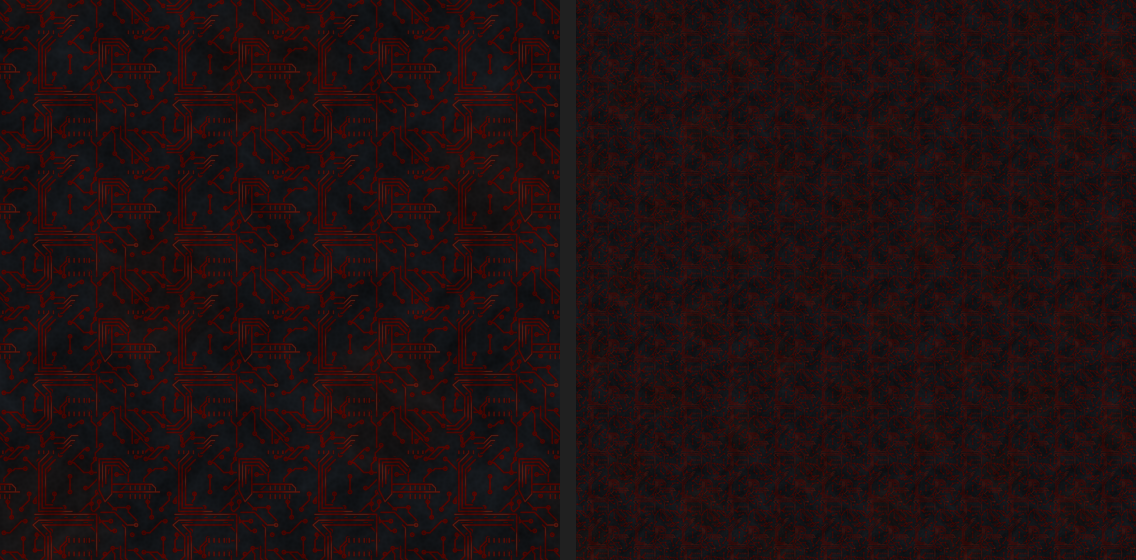
Left, the tile; right, the same tile 3 across and 3 down.
This pattern is drawn by a WebGL 2 fragment shader. Its source:

```glsl
#version 300 es
precision highp float;
// Worn dark circuit board: a tile of red copper traces repeated 4 by 4 over mottled slate.

uniform vec2 u_resolution;
out vec4 fragColor;

const float TAU = 6.2831853;
const float REPEATS = 4.0;
const float TILE = 72.0;       // routing grid units per tile
const float CELL = 8.0;        // spacing of the scattered pads
const float HALF_WIDTH = 0.4;  // half the trace width
const vec3 SLATE = vec3(0.072, 0.084, 0.098);
const vec3 RUST = vec3(0.11, 0.075, 0.06);
const vec3 COPPER_RED = vec3(0.34, 0.018, 0.0);
const vec3 SHEEN = vec3(0.34, 0.18, 0.12);

vec2 hash2(vec2 p) {
    return fract(sin(vec2(dot(p, vec2(127.1, 311.7)), dot(p, vec2(269.5, 183.3)))) * 4375.85);
}

// Cellular noise that wraps after n cells
float cellular(vec2 uv, float n) {
    vec2 p = uv * n, id = floor(p);
    float d = 2.0;
    for (int j = -1; j <= 1; j++)
    for (int i = -1; i <= 1; i++) {
        vec2 c = id + vec2(i, j);
        vec2 r = c + hash2(mod(c, n) + n) - p;
        d = min(d, dot(r, r));
    }
    return sqrt(d);
}

float segment(vec2 p, vec2 a, vec2 b) {
    vec2 ab = b - a, ap = p - a;
    return length(ap - ab * clamp(dot(ap, ab) / max(dot(ab, ab), 1e-4), 0.0, 1.0));
}

// Nearest tiled copy of p around a centre
vec2 wrapNear(vec2 p, vec2 centre) {
    return mod(p - centre + 0.5 * TILE, TILE) - 0.5 * TILE + centre;
}

float link(vec2 p, vec2 a, vec2 b, vec2 c, vec2 d) {
    p = wrapNear(p, 0.5 * (min(min(a, b), min(c, d)) + max(max(a, b), max(c, d))));
    return min(segment(p, a, b), min(segment(p, b, c), segment(p, c, d)));
}

// Straight run with one diagonal step; k places the step
float jog(vec2 p, vec2 a, vec2 b, float k) {
    vec2 d = b - a;
    vec2 diagonal = sign(d) * min(abs(d.x), abs(d.y));
    vec2 c = a + (d - diagonal) * k;
    return link(p, a, c, c + diagonal, b);
}

float pad(vec2 p, vec2 c) {
    return abs(length(wrapNear(p, c) - c) - 0.85);
}

// Row of upright chip pins
float pins(vec2 p, vec2 a, float gap, float count, float len) {
    vec2 q = wrapNear(p, a + vec2(0.5 * gap * count, 0.0)) - a;
    q.x -= gap * clamp(round(q.x / gap), 0.0, count - 1.0);
    return segment(q, vec2(0), vec2(0, len));
}

float chips(vec2 p) {
    float d = 99.0;
    for (int row = 0; row < 2; row++) {
        float y = float(row);
        d = min(d, pins(p, vec2(43, 10.0 + 4.5 * y), 2.5, 5.0, 1.8));
        d = min(d, pins(p, vec2(83.5, 37.0 + 7.0 * y), 2.6, 5.0, 1.8));
        d = min(d, pins(p, vec2(42.0 + 26.0 * y, 64), 2.5, 4.0, 1.2));
    }
    return d;
}

// Long traces and nested buses
float trunk(vec2 p) {
    float d = 99.0;
    for (int i = 0; i < 3; i++) {
        float f = 1.7 * float(i);
        d = min(d, link(p, vec2(62, 51.0 + f), vec2(66.0 + f, 51.0 + f), vec2(71.0 + f, 46.0 + f), vec2(71.0 + f, 36)));
        d = min(d, link(p, vec2(85.0 - 3.0 * f, 23.0 - f), vec2(68.0 + f, 23.0 - f), vec2(68.0 + f, f - 2.0), vec2(73.0 + f, f - 7.0)));
        d = min(d, link(p, vec2(27.0 + f, 84.0 - f), vec2(27.0 + f, 68.0 + f), vec2(38.0 - 0.4 * f, 68.0 + f), vec2(42.0 - 0.4 * f, 72.0 + f)));
        d = min(d, jog(p, vec2(88.0 - f, 56.0 + 1.5 * f), vec2(76.0 + f, 60.0 + 1.5 * f), 0.4));
    }
    d = min(d, link(p, vec2(66, 24.5), vec2(80, 24.5), vec2(97.7, 24.5), vec2(97.7, 46)));
    d = min(d, link(p, vec2(96, 27.5), vec2(68, 27.5), vec2(65, 30), vec2(71, 36)));
    d = min(d, link(p, vec2(95, 30), vec2(70, 30), vec2(74, 34), vec2(74, 36)));
    d = min(d, link(p, vec2(27, 12), vec2(30, 18), vec2(33.5, 14), vec2(33.5, 0)));
    d = min(d, link(p, vec2(39, 30), vec2(40.5, 31.5), vec2(40.5, 47), vec2(51.5, 58)));
    d = min(d, link(p, vec2(38, 41), vec2(38, 47), vec2(44, 53), vec2(44, 60)));
    d = min(d, link(p, vec2(34, 9), vec2(54, 9), vec2(56, 11), vec2(56, 13)));
    d = min(d, jog(p, vec2(34, 13), vec2(58, 13), 0.5));
    d = min(d, jog(p, vec2(28, 23.5), vec2(46, 30), 0.6));
    d = min(d, jog(p, vec2(23, 46), vec2(25.7, 62), 0.2));
    return min(d, min(pad(p, vec2(51.5, 58)), pad(p, vec2(46, 30))));
}

vec2 node(vec2 id) {
    return (id + 0.5) * CELL + round((hash2(mod(id, TILE / CELL)) - 0.5) * 6.0);
}

// Scattered pads, each joined to a neighbouring one
float branches(vec2 p) {
    float d = 99.0;
    for (int j = -1; j <= 1; j++)
    for (int i = -1; i <= 1; i++) {
        vec2 id = floor(p / CELL) + vec2(i, j);
        vec2 h = hash2(mod(id, TILE / CELL) + 31.0);
        vec2 a = node(id), b = node(id + floor(h * 3.0) - 1.0);
        d = min(d, min(jog(p, a, b, fract(h.x * 7.0)), pad(p, a)));
    }
    return d;
}

void main() {
    vec2 uv = gl_FragCoord.xy / u_resolution;
    float span = REPEATS * TILE, px = span / u_resolution.y;
    vec2 p = vec2(uv.x, 1.0 - uv.y) * span - 96.0;

    // Mottled board, varying across the whole canvas
    vec2 warped = uv + 0.025 * sin(TAU * (uv.yx * vec2(3, 4) + 0.2)) + 0.008 * sin(TAU * uv.yx * vec2(11, 13));
    float cloud = 0.45 * cellular(warped, 7.0) + 0.3 * cellular(warped, 17.0) + 0.25 * cellular(warped, 41.0);
    float grain = cellular(uv, 120.0) - 0.5;
    float stain = smoothstep(0.3, 1.5, sin(TAU * (uv.x + 2.0 * uv.y)) + sin(TAU * (2.0 * uv.x - uv.y) + 1.0));
    vec3 color = mix(SLATE, RUST, 0.4 * stain) * (0.55 + 0.95 * cloud + 0.2 * grain);

    // Traces, with branches kept clear of the buses
    float bus = trunk(p), pin = chips(p);
    float main_ = min(bus, pin);
    float d = min(main_, max(branches(p), 1.5 - main_));
    float ink = 1.0 - smoothstep(HALF_WIDTH - 0.6 * px, HALF_WIDTH + 0.6 * px, d);
    color = mix(color, COPPER_RED * 0.5, 0.3 * exp(-1.6 * d));
    color = mix(color, COPPER_RED * (0.72 + 0.5 * cloud + 0.15 * grain), 0.95 * ink);

    // Bare metal showing on parts of the buses and pins
    vec2 t = p / TILE;
    float worn = smoothstep(0.1, 0.6, sin(TAU * (2.0 * t.x + t.y)) * sin(TAU * (3.0 * t.y - t.x)));
    float shine = max(worn * (1.0 - smoothstep(0.0, 0.5, bus)), 0.5 * (1.0 - smoothstep(0.0, 0.5, pin)));
    color = mix(color, SHEEN, 0.6 * shine);
    fragColor = vec4(color, 1.0);
}
```
